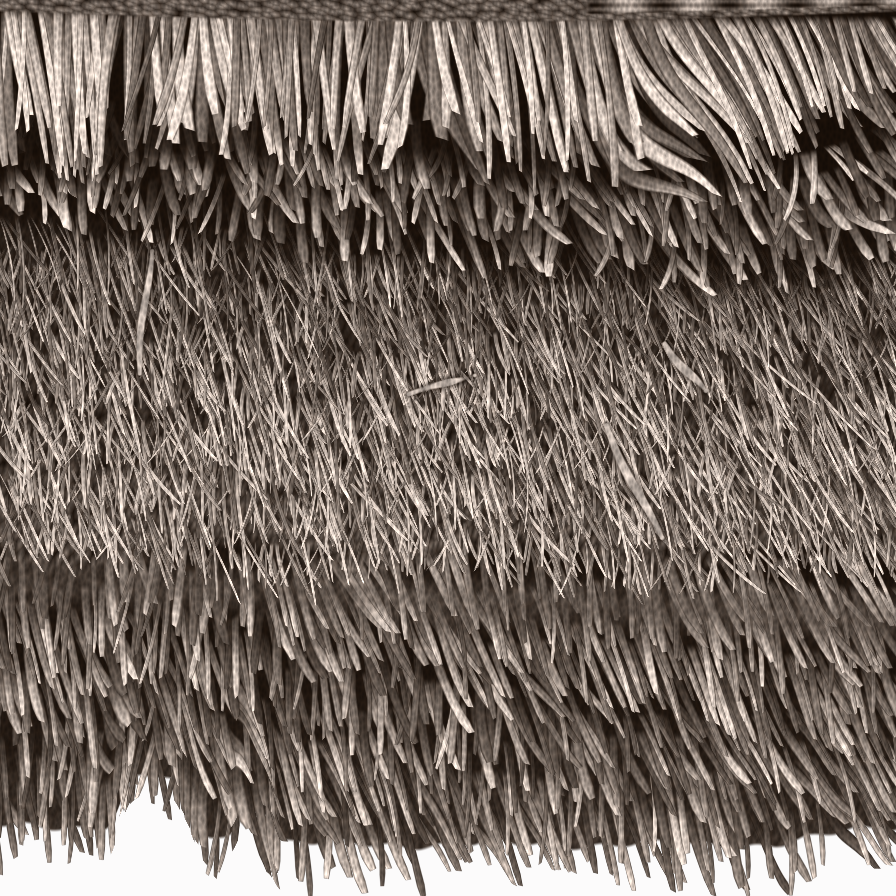
Write a Shadertoy shader that draws this texture.

```glsl
const vec3 SHADE = vec3(.09, .055, .03);
const vec3 STRAW = vec3(.87, .81, .765);

vec4 hash4(vec2 p) {
    vec4 q = fract(p.xyxy * vec4(.1031, .1030, .0973, .1099));
    q += dot(q, q.wzxy + 33.33);
    return fract((q.xxyz + q.yzzw) * q.zywx);
}

// Distance to the nearest scattered point
float cellular(vec2 p) {
    float nearest = 2.;
    for (int j = -1; j <= 1; j++)
    for (int i = -1; i <= 1; i++) {
        vec2 cell = floor(p) + vec2(i, j);
        nearest = min(nearest, length(cell + hash4(cell + 50.).xy - p));
    }
    return nearest;
}

float bump(float x, float centre, float width) {
    return exp(-pow(abs(x - centre) / width, 4.));
}

// One hanging row of blades, with the shadow it casts below its tips
void bladeRow(inout vec4 c, vec2 p, float root, float tip, float count, float width,
              float lean, float wild, float tone, float shadow, float seed) {
    c.rgb = mix(c.rgb, SHADE, shadow * smoothstep(tip - .03, tip + .012, p.y));
    float h = root - tip, drop = root - p.y, t = drop / h;
    if (t < 0. || t > 1.2) return;
    float x = p.x - lean * drop, px = .7 / iResolution.y;
    for (int i = -5; i <= 5; i++) {
        float id = floor(x * count) + float(i);
        vec4 r = hash4(vec2(id + 20., seed));
        float left = mix(.72, 1.16, r.x) - t;
        float centre = (id + r.y) / count + wild * drop * (r.z - .5 + .6 * t * (r.w - .5));
        float halfWidth = width / count * mix(.5, 1.2, r.w) * min(1., .6 + 2.5 * max(left, 0.));
        float side = (x - centre) / max(halfWidth, px * .5);
        // Slanted cut at the tip
        float cut = left * h + .003 * side * (r.y - .5);
        float mask = smoothstep(px, -px, abs(x - centre) - halfWidth)
                   * smoothstep(0., px * 2., cut) * smoothstep(0., .12, t);
        // Rounded cross section, fibres and a darker root
        float light = mix(.42, 1.32, fract(r.x * 7. + r.z * 3.)) * (.98 - .2 * side);
        light *= 1. - .62 * smoothstep(.55, 1.1, abs(side));
        light *= 1. + .08 * sin(side * 8. + r.y * 6. + t * 5.);
        light *= mix(.72, 1.08, smoothstep(0., .6, t));
        c.rgb = mix(c.rgb, mix(SHADE, STRAW, min(light * tone, 1.08)), mask);
        c.a = max(c.a, mask);
    }
}

// A single loose tapered stalk
void stalk(inout vec4 c, vec2 p, vec2 a, vec2 b, float radius) {
    vec2 d = b - a;
    float t = clamp(dot(p - a, d) / dot(d, d), 0., 1.), px = 1. / iResolution.y;
    float dist = length(p - a - d * t + vec2(.003 * sin(t * 5.), 0.));
    radius *= .35 + .65 * sin(t * 2.6 + .3);
    c.rgb = mix(c.rgb, SHADE, .4 * smoothstep(radius * 2.5, radius, dist));
    c.rgb = mix(c.rgb, STRAW * (.85 + .12 * sin(t * 19.)), smoothstep(px, -px, dist - radius));
}

void mainImage(out vec4 fragColor, in vec2 fragCoord) {
    vec2 p = fragCoord / iResolution.xy;
    float x = p.x;

    // Ragged eave and rough underlay
    float eave = .015 + .058 * bump(x, .172, .04) + .035 * bump(x, .285, .022)
               + .02 * smoothstep(.38, .1, x) + .02 * smoothstep(.85, 1., x)
               + .006 * sin(x * 71.) * sin(x * 37.);
    float fuzz = cellular(vec2(p.x - .3 * p.y, p.y * .4) * 150.);
    vec4 c = vec4(mix(SHADE, STRAW, .48 - .3 * fuzz), smoothstep(eave + .04, eave + .045, p.y));

    // Lower courses
    for (int k = 0; k < 9; k++) {
        float f = float(k);
        float tip = eave * (1. - f / 9.) + .037 * f + .009 * sin(x * 13. + f * 2.4);
        float lean = .08 + .36 * x + .16 * sin(x * 11. + 2. + f);
        float patchy = .76 + .12 * sin(x * 17. + f * 4.) * sin(x * 7. - f);
        bladeRow(c, p, tip + .09, tip, 92., .43, lean, .45, patchy, .3, f + 3.);
    }

    // Dim brown band above the lower courses
    float band = exp(-pow((p.y - .355 + .045 * x) / .025, 2.));
    float wisps = cellular(vec2(p.x * 110. - p.y * 30., p.y * 70.));
    c.rgb = mix(c.rgb, mix(SHADE, STRAW, .42 - .24 * wisps), band * .65);

    // Tangled fine straw
    float tangle = smoothstep(.365, .40, p.y + .015 * sin(x * 19.));
    c.rgb = mix(c.rgb, mix(SHADE, STRAW, .58 - .6 * fuzz), tangle);
    for (int k = 0; k < 13; k++) {
        float f = float(k);
        float tip = .355 + .027 * f + .014 * sin(x * 15. + f * 3.) - .02 * x;
        float lean = .24 + .24 * x + .14 * sin(x * 8. + f * 1.7);
        float tone = mix(1.08, .7, smoothstep(5., 11., f)) + .08 * sin(x * 23. + f * 5.);
        bladeRow(c, p, tip + .06, tip + .012, 105., .23, -.1 + .3 * x, 1., tone * .82, .04, f + 57.);
        bladeRow(c, p, tip + .095, tip, 84., .18, lean, .65, tone, .07, f + 31.);
    }
    stalk(c, p, vec2(.156, .583), vec2(.167, .72), .004);
    stalk(c, p, vec2(.456, .56), vec2(.527, .581), .004);
    stalk(c, p, vec2(.677, .525), vec2(.736, .40), .005);
    stalk(c, p, vec2(.742, .616), vec2(.785, .564), .005);

    // Short broken course under the ridge
    float shortTip = .755 - .092 * x + .055 * smoothstep(.87, 1., x) + .007 * sin(x * 31.);
    for (int k = 0; k < 4; k++) {
        float f = float(k), tip = shortTip + .027 * f;
        float lean = .02 + .4 * x + .15 * sin(x * 18. + f);
        bladeRow(c, p, tip + .07, tip, 80., .44, lean, .8, .95 - .07 * f, .7 - .1 * f, f + 83.);
    }

    // Long ridge leaves
    float longTip = .81 + .02 * sin(7. * x - .5) + .04 * smoothstep(.8, .95, x) + .006 * sin(x * 43.);
    float sweep = .55 * smoothstep(.4, .85, x) + .12 * sin(24. * x - 5.15);
    for (int k = 0; k < 3; k++) {
        float f = float(k);
        bladeRow(c, p, .995 - .012 * x, longTip + .014 * f, 80., .43, sweep, .34,
                 .93 + .03 * f, .8 - .35 * f, f + 97.);
    }

    // Bound ridge cord and the timber behind it
    float cordY = .988 - .012 * sin(x * 3.1);
    float twist = .6 - .55 * cellular(vec2(x * 90. + p.y * 60., p.y * 160.));
    c.rgb = mix(c.rgb, mix(SHADE, STRAW, twist), smoothstep(cordY - .002, cordY + .002, p.y));
    float timber = smoothstep(.65, .66, x) * smoothstep(cordY + .006, cordY + .009, p.y);
    float slats = .45 + .3 * sin(x * 83.) + .15 * sin(p.y * 700.);
    c.rgb = mix(c.rgb, mix(SHADE, STRAW, slats), timber);

    // Weathered grain over the thatch, pale sky below
    c.rgb *= .82 + .44 * cellular(p * vec2(230., 120.));
    fragColor = vec4(mix(vec3(.99, .985, .985), c.rgb, c.a), 1.);
}
```
